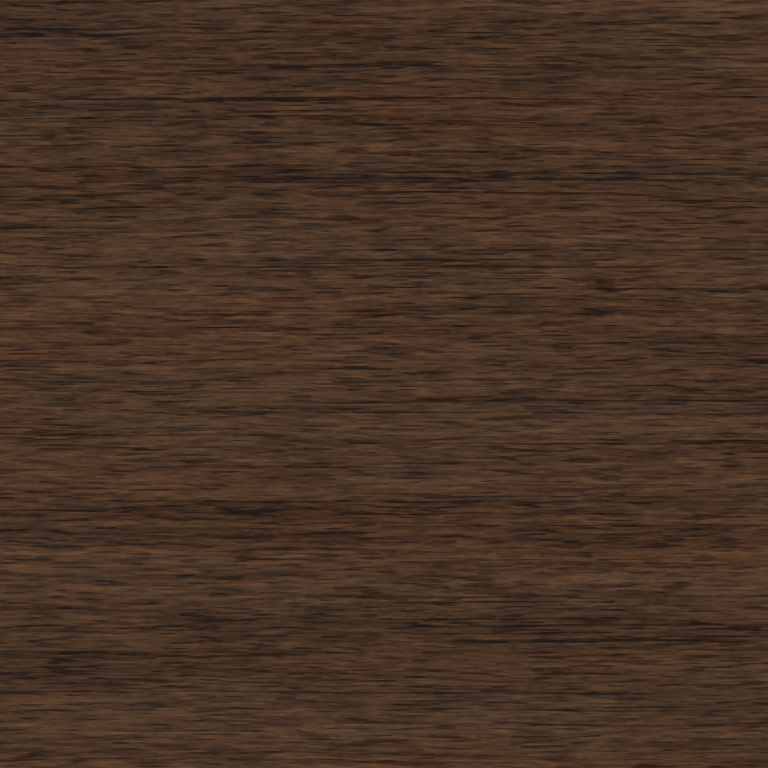
A WebGL 1 fragment shader for this texture:

```glsl
precision highp float;

uniform vec2 u_resolution;

const vec3 DARK_WOOD = vec3(0.112, 0.080, 0.070);
const vec3 LIGHT_WOOD = vec3(0.445, 0.316, 0.220);
const vec3 RED_TINT = vec3(0.020, -0.008, -0.016);

float hash(vec2 p) {
    vec3 q = fract(p.xyx * 0.1031);
    q += dot(q, q.yzx + 33.33);
    return fract((q.x + q.y) * q.z);
}

// Smooth 1D noise along a row; each row is shifted so streak ends never line up
float rowNoise(float x, float row, float seed) {
    x += 37.0 * hash(vec2(row, seed));
    float cell = floor(x);
    float t = smoothstep(0.0, 1.0, x - cell);
    return mix(hash(vec2(cell, row + seed)), hash(vec2(cell + 1.0, row + seed)), t);
}

float grain(vec2 p, vec2 frequency, float seed) {
    p *= frequency;
    float row = floor(p.y);
    float t = smoothstep(0.0, 1.0, p.y - row);
    return mix(rowNoise(p.x, row, seed), rowNoise(p.x, row + 1.0, seed), t);
}

float layer(vec2 p, vec2 frequency, float seed, float weight) {
    return weight * (grain(p, frequency, seed) - 0.5);
}

// Gentle waviness of the fibres
vec2 bendFibres(vec2 p) {
    p.y += layer(p, vec2(2.0, 5.0), 11.0, 0.008);
    p.y += layer(p, vec2(14.0, 24.0), 23.0, 0.0028);
    return p;
}

// Small, ragged knot stain, wider than it is tall
float knot(vec2 p, vec2 center, float radius) {
    vec2 offset = (p - center) / (radius * vec2(1.5, 0.8));
    float ragged = grain(p, vec2(50.0, 90.0), 151.0);
    return exp(-dot(offset, offset)) * smoothstep(0.25, 0.75, ragged);
}

float knots(vec2 p) {
    float stain = 0.0;
    for (int i = 0; i < 3; i++) {
        float id = float(i) + 1.0;
        vec2 center = vec2(hash(vec2(id, 4.7)), 0.6 + 0.38 * hash(vec2(id, 9.2)));
        stain += knot(p, center, 0.010 + 0.012 * hash(vec2(id, 2.3)));
    }
    return min(stain, 1.0);
}

float woodTone(vec2 p) {
    float tone = 0.560;

    // Growth bands
    float band = grain(p, vec2(1.3, 36.0), 47.0);
    tone += layer(p, vec2(1.3, 9.0), 31.0, 0.08);
    tone += 0.13 * (band - 0.5);
    tone += layer(p, vec2(2.5, 110.0), 59.0, 0.13);

    // Fine fibres and the speckle across them
    tone += layer(p, vec2(12.0, 250.0), 71.0, 0.20);
    tone += layer(p, vec2(40.0, 400.0), 83.0, 0.30);
    tone += layer(p, vec2(130.0, 440.0), 163.0, 0.16);

    // Short, sharp open pores
    float pores = smoothstep(0.62, 0.78, grain(p, vec2(30.0, 400.0), 97.0));
    tone -= 0.21 * pores;

    // Long, hair-thin dark veins, denser in the dark bands
    float veins = smoothstep(0.74, 0.88, grain(p, vec2(2.0, 320.0), 109.0));
    tone -= 0.30 * veins * (1.0 - 0.8 * band);
    return tone;
}

void main() {
    vec2 p = gl_FragCoord.xy / u_resolution.y;
    vec2 fibre = bendFibres(p);

    float tone = woodTone(fibre) - 0.28 * knots(p);
    vec3 color = mix(DARK_WOOD, LIGHT_WOOD, clamp(tone, 0.08, 1.0));

    // Reddish and olive patches
    float redness = layer(fibre, vec2(2.5, 22.0), 139.0, 0.6)
                  + layer(fibre, vec2(12.0, 120.0), 173.0, 0.5);
    color += RED_TINT * redness;
    gl_FragColor = vec4(color, 1.0);
}
```
